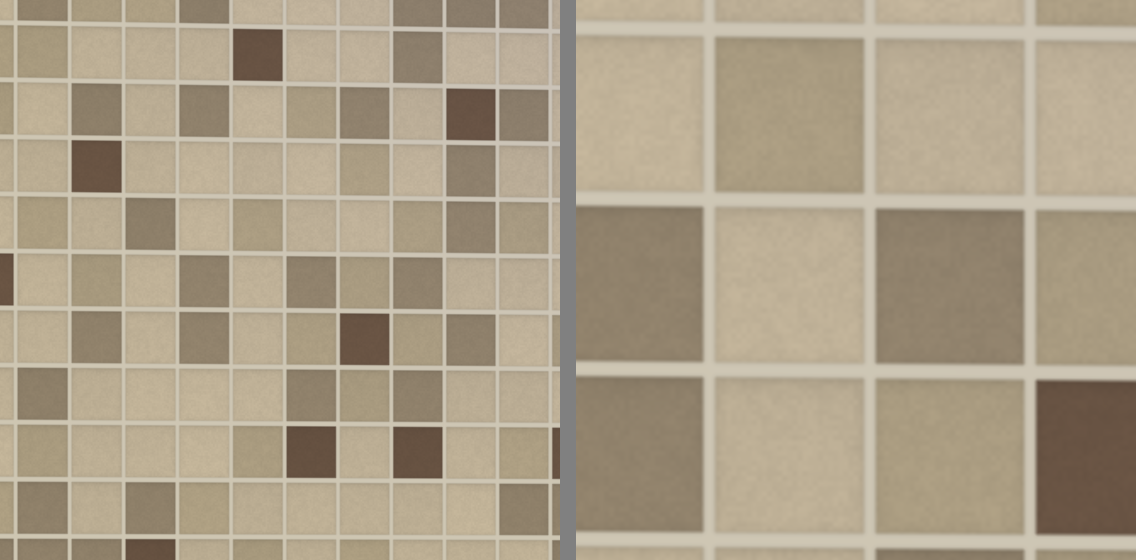
Left, the full canvas; right, a detail of the centre.
Write a Shadertoy shader that draws this texture.

```glsl
// Wall of small square mosaic tiles in cream, tan, taupe and dark brown with pale grout.
// A slightly skewed grid gives each tile a cell; hashes choose its colour and tone,
// a box distance draws the grout, and value noise adds a matte ceramic grain.

#define PITCH vec2(0.0955, 0.1019)       // tile spacing across and down
#define ORIGIN vec2(0.0275, 0.0404)      // first grout crossing from the top left
#define GROUT vec2(0.0036, 0.0046)       // half widths of the grout lines
#define SKEW vec2(0.0156, 0.00143)       // row tilt, and its decrease per row
#define BOW 0.013                        // sideways bulge of the columns
#define EDGE_BLUR 0.0019                 // softness of the tile edges
#define DARK_CUTOFF 0.84                 // higher makes dark tiles rarer
#define LIGHT_SHARE 0.54                 // share of cream among the other tiles
#define TAN_SHARE 0.19                   // share of tan among the other tiles
#define TONE_VARIATION 0.045             // brightness spread between tiles
#define GRAIN 0.035                      // strength of the surface grain
#define SEED 17.0

const vec3 CREAM = vec3(0.742, 0.690, 0.592);
const vec3 TAN = vec3(0.662, 0.610, 0.505);
const vec3 TAUPE = vec3(0.556, 0.502, 0.418);
const vec3 BROWN = vec3(0.405, 0.325, 0.262);
const vec3 GROUT_COLOR = vec3(0.805, 0.778, 0.710);

float hash(vec2 p) {
    vec3 q = fract(vec3(p.xyx) * 0.1031);
    q += dot(q, q.yzx + 33.33);
    return fract((q.x + q.y) * q.z);
}

float valueNoise(vec2 p) {
    vec2 i = floor(p), f = fract(p);
    f = f * f * (3.0 - 2.0 * f);
    return mix(mix(hash(i), hash(i + vec2(1, 0)), f.x),
               mix(hash(i + vec2(0, 1)), hash(i + vec2(1, 1)), f.x), f.y);
}

// Grid coordinates: one unit per tile, rows counted downward
vec2 tileGrid(vec2 p) {
    float column = (p.x - BOW * p.x * (1.0 - p.x) - ORIGIN.x) / PITCH.x;
    float row = (p.y - ORIGIN.y - SKEW.x * p.x) / (PITCH.y - SKEW.y * p.x);
    return vec2(column, row);
}

// Dark tiles are local peaks of the hash, so two never touch
bool isDark(vec2 cell) {
    float own = hash(cell + SEED);
    float highest = 0.0;
    for (int j = -1; j <= 1; j++)
        for (int i = -1; i <= 1; i++)
            highest = max(highest, hash(cell + vec2(i, j) + SEED));
    return own >= highest && own > DARK_CUTOFF;
}

vec3 tileColor(vec2 cell) {
    float pick = hash(cell + SEED + 71.0);
    vec3 color = pick < LIGHT_SHARE ? CREAM
               : pick < LIGHT_SHARE + TAN_SHARE ? TAN : TAUPE;
    if (isDark(cell)) color = BROWN;
    return color * (1.0 + TONE_VARIATION * (hash(cell + SEED + 137.0) - 0.5));
}

float boxDistance(vec2 p, vec2 halfSize, float radius) {
    vec2 q = abs(p) - halfSize + radius;
    return length(max(q, 0.0)) + min(max(q.x, q.y), 0.0) - radius;
}

void mainImage(out vec4 fragColor, in vec2 fragCoord) {
    vec2 uv = fragCoord / iResolution.xy;
    vec2 p = vec2(uv.x, 1.0 - uv.y);
    vec2 grid = tileGrid(p);
    vec2 cell = floor(grid);
    vec2 local = (fract(grid) - 0.5) * PITCH;

    // Tile shape
    vec2 halfSize = 0.5 * PITCH - GROUT;
    float d = boxDistance(local, halfSize, 0.0015);
    float blur = max(EDGE_BLUR, 0.75 / iResolution.y);
    float grout = smoothstep(-blur, blur, d);

    // Tile face: thin dark rim, shadow under the upper edge, faint downward light
    vec3 tile = tileColor(cell);
    float rim = exp(min(d, 0.0) / 0.0028);
    float topShade = exp(-max(local.y + halfSize.y, 0.0) / 0.006);
    tile *= 1.0 - 0.07 * rim - 0.05 * topShade + 0.2 * local.y;

    // Matte grain: fine speckle over broader mottling
    float speckle = valueNoise(p * 330.0) - 0.5;
    float mottle = valueNoise(p * 110.0 + 9.0) - 0.5;
    tile *= 1.0 + GRAIN * (speckle + 0.7 * mottle);

    // Grout, a little dimmer along its borders
    vec3 joint = GROUT_COLOR * (0.96 + 0.04 * smoothstep(0.0, GROUT.x, d));
    vec3 color = mix(tile, joint, grout);

    // Room light: warm on the left, cooler toward the upper right
    float cool = uv.x * uv.y;
    color *= mix(vec3(1.005, 1.0, 0.985), vec3(0.985, 0.982, 1.02), cool);
    fragColor = vec4(color, 1.0);
}
```
